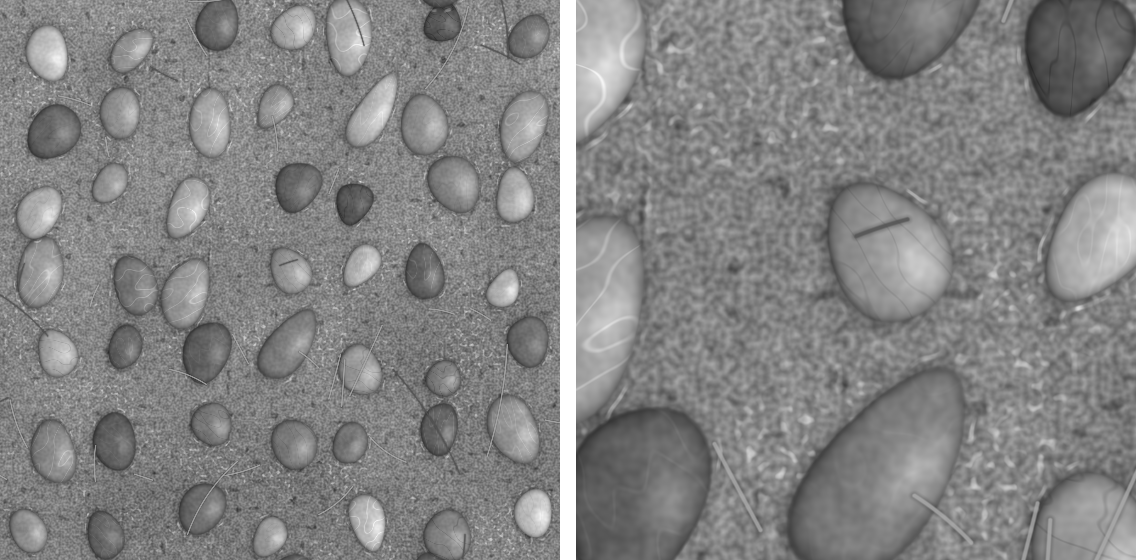
Left: the whole. Right: its middle third, enlarged.
Write a three.js fragment shader that draws this texture.

```glsl
// Grey pebbles set in weathered concrete, strewn with dry straw.
varying vec2 vUv;

const float TAU = 6.2831853;
const float EDGE = 0.0014;        // softness of outlines, in canvas units
const float STONE_CELLS = 7.0;
const float STRAW_CELLS = 6.0;
const float CONCRETE = 0.515;
const float STRAW_PALE = 0.68;
const float STRAW_DARK = 0.32;

float hash(vec2 p) {
  vec3 q = fract(p.xyx * vec3(0.1031, 0.1030, 0.0973));
  q += dot(q, q.yzx + 33.33);
  return fract((q.x + q.y) * q.z);
}

vec2 hash2(vec2 p) {
  return vec2(hash(p), hash(p + 71.7));
}

vec2 rotate(vec2 p, float angle) {
  float c = cos(angle), s = sin(angle);
  return vec2(c * p.x - s * p.y, s * p.x + c * p.y);
}

float gradientDot(vec2 corner, vec2 offset) {
  float angle = TAU * hash(corner + 200.0);
  return dot(vec2(cos(angle), sin(angle)), offset);
}

float gradientNoise(vec2 p) {
  vec2 i = floor(p), f = fract(p);
  vec2 u = f * f * f * (f * (f * 6.0 - 15.0) + 10.0);
  vec2 x = vec2(1.0, 0.0);
  return mix(mix(gradientDot(i, f), gradientDot(i + x, f - x), u.x),
             mix(gradientDot(i + x.yx, f - x.yx), gradientDot(i + 1.0, f - 1.0), u.x), u.y);
}

float fbm(vec2 p) {
  float sum = 0.0, gain = 1.0;
  for (int i = 0; i < 4; i++) {
    sum += gain * gradientNoise(p);
    p = rotate(p, 0.6) * 2.03 + 17.0;
    gain *= 0.5;
  }
  return sum;
}

// Concrete: broad stains, sandy grain, pale flecks and a faint upright joint.
float concrete(vec2 p) {
  float tone = CONCRETE + 0.05 * (p.y - 0.5) + 0.07 * fbm(p * 4.0);
  float patches = smoothstep(-0.3, 0.5, fbm(p * 9.0 + 40.0));
  tone += 0.10 * fbm(p * 75.0) + 0.17 * gradientNoise(p * 230.0);
  tone += 0.20 * patches * smoothstep(0.12, 0.5, gradientNoise(p * 150.0 + 9.0));
  tone -= 0.14 * smoothstep(0.3, 0.55, gradientNoise(p * 60.0 + 5.0));
  float joint = abs(p.x - 0.374 - 0.004 * gradientNoise(p * 25.0));
  float broken = smoothstep(-0.2, 0.3, gradientNoise(p * vec2(4.0, 30.0)));
  return tone - 0.12 * broken * smoothstep(0.003, 0.0, joint) * smoothstep(0.3, 0.5, p.y);
}

// Polished surface; q runs from -1 to 1 across the stone, e is its radius.
float stoneTone(vec2 q, vec2 lit, float e, float base, float seed, vec2 p) {
  float height = sqrt(max(1.0 - e * e, 0.0));
  float tone = base + 0.07 * fbm(p * 28.0 + seed * 50.0) + 0.05 * gradientNoise(p * 160.0);
  float vein = abs(gradientNoise(rotate(q, seed * TAU) * vec2(1.0, 2.2) + seed * 90.0));
  tone += (seed - 0.45) * 0.18 * smoothstep(0.06, 0.0, vein);
  tone *= 0.62 + 0.45 * smoothstep(0.0, 0.75, height) + 0.13 * lit.x;
  float gloss = exp(-dot(lit - vec2(0.42, -0.12), lit - vec2(0.42, -0.12)) * 9.0);
  return tone + 0.14 * gloss;
}

// Lays one stone, its contact shadow and the debris at its rim over the tone.
float layStone(float tone, vec2 p, vec2 id) {
  vec2 jitter = hash2(id + 11.0) - 0.5;
  vec2 local = p - (id + 0.5 + 0.46 * jitter) / STONE_CELLS;
  vec2 kind = hash2(id + 31.0), form = hash2(id + 53.0);
  float width = mix(0.027, 0.043, kind.x);
  float stretch = mix(1.12, 1.6, form.x) + step(0.95, form.y) * 0.9;
  vec2 radii = vec2(width, min(width * stretch, 0.075));
  float tilt = mix(-0.4, 0.85, hash(id + 83.0));
  vec2 q = rotate(local, tilt) / radii;
  q.x *= 1.0 + (form.y - 0.5) * 0.45 * q.y;
  float angle = atan(q.y, q.x);
  float lumps = 0.05 * sin(2.0 * angle + kind.y * TAU) + 0.035 * sin(3.0 * angle + form.x * 40.0);
  float e = length(q) / (1.0 + lumps);
  float d = (e - 1.0) * width;
  vec2 lit = rotate(q, -tilt);
  float shade = 0.34 * exp(-max(d, 0.0) / 0.0045) * (0.75 - 0.3 * clamp(lit.x, -1.0, 1.0));
  tone *= 1.0 - shade;
  float debris = smoothstep(0.05, 0.35, gradientNoise(vec2(cos(angle), sin(angle)) * 3.0 + id * 7.0));
  float rim = abs(d - 0.0045 - 0.003 * gradientNoise(p * 70.0));
  tone += 0.18 * debris * smoothstep(0.002, 0.0005, rim);
  float base = mix(0.31, 0.71, pow(kind.y, 0.8));
  float surface = stoneTone(q, lit, e, base, form.x, p);
  return mix(tone, surface, smoothstep(EDGE, -EDGE, d));
}

// Lays one bent stalk over the tone, with a thin shadow beside it.
float layStraw(float tone, vec2 p, vec2 id, float reach, float chance) {
  vec2 local = p - (id + hash2(id + 7.0)) / STRAW_CELLS;
  vec2 shape = hash2(id + 19.0);
  vec2 q = rotate(local, shape.x * TAU);
  q.y -= (shape.y - 0.5) * 7.0 * q.x * q.x;
  float halfLength = reach * mix(0.3, 1.0, hash(id + 43.0));
  float d = length(vec2(max(abs(q.x) - halfLength, 0.0), q.y));
  float present = step(hash(id + 61.0), chance);
  float colour = mix(STRAW_DARK, STRAW_PALE, step(0.38, hash(id + 97.0)));
  tone *= 1.0 - 0.16 * present * smoothstep(0.004, 0.001, d);
  return mix(tone, colour, 0.8 * present * smoothstep(0.0019, 0.0005, d));
}

void main() {
  float tone = concrete(vUv);
  vec2 stoneCell = floor(vUv * STONE_CELLS), strawCell = floor(vUv * STRAW_CELLS);
  for (int k = 0; k < 9; k++) {
    vec2 step3 = vec2(mod(float(k), 3.0), floor(float(k) / 3.0)) - 1.0;
    tone = layStone(tone, vUv, stoneCell + step3 + 100.0 - 100.0);
  }
  for (int k = 0; k < 9; k++) {
    vec2 step3 = vec2(mod(float(k), 3.0), floor(float(k) / 3.0)) - 1.0;
    tone = layStraw(tone, vUv, strawCell + step3, 0.05, 0.75);
    tone = layStraw(tone, vUv + 50.0, strawCell + step3 + 50.0 * STRAW_CELLS, 0.13, 0.22);
  }
  gl_FragColor = vec4(vec3(clamp(tone, 0.0, 1.0)), 1.0);
}
```
